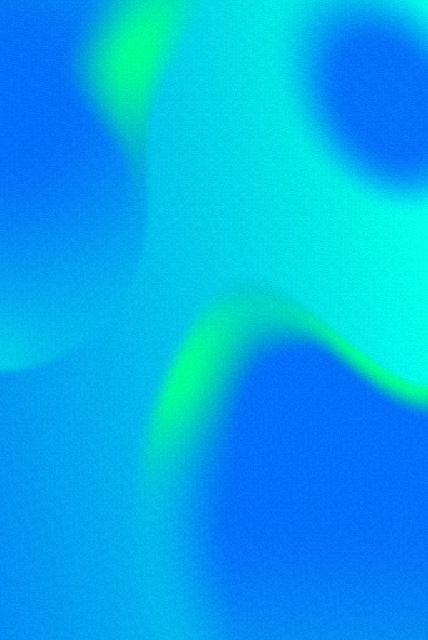
Write a WebGL 2 fragment shader that draws this background.

```glsl
#version 300 es
precision highp float;
// Soft blue blobs with glowing green rims over a cyan gradient, with fine grain.
uniform vec2 u_resolution;
out vec4 outColor;

const vec3 GREEN = vec3(0.0, 1.0, 0.6);

// Blue to cyan ramp, driven by its green channel.
vec3 ocean(float g) {
    return vec3(0.015, g, 1.045 - 0.16 * g);
}

float hash(vec2 p) {
    return fract(sin(dot(p, vec2(127.1, 311.7))) * 43758.5453);
}

float bell(float x, float width) {
    return exp(-x * x / (width * width));
}

float smoothMin(float a, float b, float k) {
    float h = max(k - abs(a - b), 0.0) / k;
    return min(a, b) - 0.25 * k * h * h;
}

// Left blob: rounded below, flaring out into a green glow at the top.
vec3 leftBlob(vec3 base, vec2 p) {
    float edge = 0.344 + 0.098 * pow(max(p.y - 1.207, 0.0) / 0.293, 1.5);
    float depth = edge - length(vec2(p.x, 0.92 * max(1.002 - p.y, 0.0)));
    float soft = mix(0.012, 0.06, smoothstep(1.13, 1.46, p.y));
    float rim = mix(0.06, 0.25, smoothstep(1.07, 1.38, p.y));
    float glow = bell(p.y - 1.373, 0.22) * (1.0 - smoothstep(0.3 * rim, rim, depth));
    float shade = 0.44 + 0.28 * smoothstep(0.12, 0.62, distance(p, vec2(0.0, 1.266)));
    shade += 0.07 * bell(distance(p, vec2(0.0, 0.66)), 0.09);
    vec3 body = mix(ocean(shade), GREEN, glow);
    return mix(base, body, smoothstep(-soft, soft, depth));
}

// Upper right blob: a tilted ellipse, crisper toward its lower end.
vec3 upperBlob(vec3 base, vec2 p) {
    vec2 q = p - vec2(0.889, 1.295);
    q = vec2(dot(q, vec2(0.52, -0.85)) / 0.3125, dot(q, vec2(0.85, 0.52)) / 0.225);
    float inner = 0.4 + 0.25 * clamp(q.x, -0.5, 1.0);
    return mix(ocean(0.45), base, smoothstep(inner, 1.06, length(q)));
}

// Lower blob: a hill with a wide glow on the left and a thin rim on the right.
vec3 lowerBlob(vec3 base, vec2 p) {
    float top = 0.84 - 0.248 * smoothstep(0.566, 1.016, p.x);
    float left = 0.318 + 0.614 * (p.y - 0.27) * (p.y - 0.27);
    float depth = smoothMin((top - p.y) * 0.85, p.x - left, 0.08);
    float side = smoothstep(0.5, 0.78, p.x);
    float soft = mix(0.03, 0.012, side);
    float rim = mix(0.235, 0.07, side);
    vec3 rimColor = mix(ocean(0.71), GREEN, bell(p.y - 0.621, 0.19));
    vec3 core = ocean(0.55 - 0.11 * smoothstep(-0.06, 0.29, p.y));
    vec3 body = mix(rimColor, core, smoothstep(0.15 * rim, rim, depth));
    return mix(base, body, smoothstep(-soft, soft, depth));
}

void main() {
    vec2 p = gl_FragCoord.xy / u_resolution.x;

    // Backdrop brightens to the right and slightly upward.
    vec3 color = ocean(0.55 + 0.39 * p.x + 0.075 * p.y);
    color.b += 0.04 * smoothstep(0.75, 1.0, p.x);

    color = leftBlob(color, p);
    color = upperBlob(color, p);
    color = lowerBlob(color, p);

    // Grain
    color += 0.045 * (hash(floor(p * 342.0)) - 0.5);
    outColor = vec4(clamp(color, 0.0, 1.0), 1.0);
}
```
